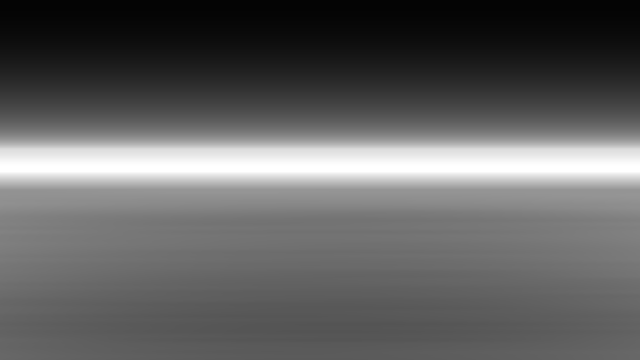
This background is drawn by a Shadertoy shader. Its source:

```glsl
#define SKY_BASE 0.588
#define GLOW_TOP 0.535
#define GLOW_LOW 0.523
#define FLOOR_TOP 0.474
#define EDGE_LIGHT 0.055
#define STREAK_GAIN 0.014

float hash(vec2 p) {
    return fract(sin(dot(p, vec2(127.1, 311.7))) * 43758.55);
}

float noise(vec2 p) {
    vec2 cell = floor(p), f = fract(p);
    f = f * f * (3.0 - 2.0 * f);
    float low = mix(hash(cell), hash(cell + vec2(1, 0)), f.x);
    float high = mix(hash(cell + vec2(0, 1)), hash(cell + vec2(1, 1)), f.x);
    return mix(low, high, f.y);
}

// Dark sky that brightens steeply toward the horizon
float skyShade(float y) {
    float t = clamp((1.0 - y) / (1.0 - SKY_BASE), 0.0, 1.0);
    return 0.015 + 0.5 * t * t + 0.32 * pow(t, 14.0);
}

// White horizon band with a soft lower falloff
float glowShade(float y) {
    float rise = mix(0.87, 1.0, smoothstep(SKY_BASE, GLOW_TOP, y));
    float fall = clamp((GLOW_LOW - y) / (GLOW_LOW - FLOOR_TOP), 0.0, 1.0);
    return rise - 0.41 * pow(fall, 0.85);
}

// Brushed floor, lighter at the horizon and at both sides
float floorShade(vec2 uv) {
    float depth = clamp((FLOOR_TOP - uv.y) / FLOOR_TOP, 0.0, 1.0);
    float side = abs(uv.x - 0.5) * 2.0;
    float shade = 0.45 - 0.12 * smoothstep(0.2, 0.85, depth);
    shade += 0.13 * (1.0 - smoothstep(0.0, 0.2, depth));
    shade += 0.025 * smoothstep(0.8, 1.0, depth);
    shade += EDGE_LIGHT * side * side * smoothstep(0.0, 0.15, depth);
    float streaks = noise(uv * vec2(3.0, 90.0)) - 0.5;
    return shade + STREAK_GAIN * streaks;
}

void mainImage(out vec4 fragColor, in vec2 fragCoord) {
    vec2 uv = fragCoord / iResolution.xy;

    // Join the three zones with narrow soft edges
    float shade = mix(glowShade(uv.y), skyShade(uv.y),
                      smoothstep(SKY_BASE - 0.006, SKY_BASE + 0.002, uv.y));
    shade = mix(floorShade(uv), shade,
                smoothstep(FLOOR_TOP - 0.003, FLOOR_TOP + 0.003, uv.y));

    fragColor = vec4(vec3(clamp(shade, 0.0, 1.0)), 1.0);
}
```
